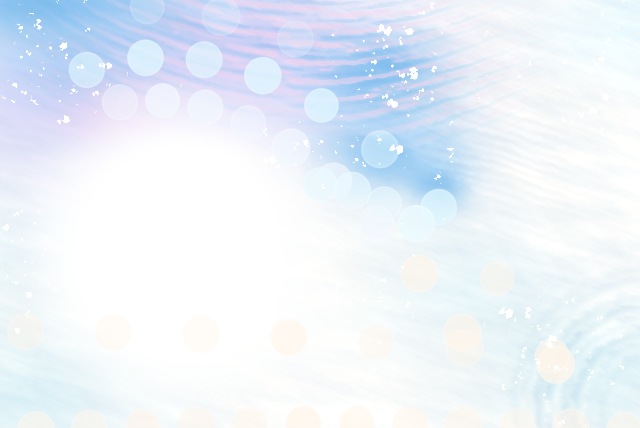
A Shadertoy shader for this background:

```glsl
#define PAPER vec3(0.982, 0.986, 0.984)
#define SKY vec3(0.44, 0.72, 0.93)
#define LILAC vec3(0.82, 0.82, 0.97)
#define ROSE vec3(0.99, 0.84, 0.93)
#define MINT vec3(0.83, 0.93, 0.96)
#define ICE vec3(0.88, 0.97, 1.0)
#define CREAM vec3(1.0, 0.96, 0.915)
#define SUN vec2(0.41, 0.42)
#define DISC_RADIUS 0.042
#define FLECK_CELLS 24.0

vec2 hash2(vec2 p) {
    p = vec2(dot(p, vec2(127.1, 311.7)), dot(p, vec2(269.5, 183.3)));
    return fract(sin(p) * 4375.85);
}

// Soft elliptical weight, one at the centre
float glow(vec2 p, vec2 centre, vec2 size) {
    vec2 d = (p - centre) / size;
    return exp(-dot(d, d));
}

// Layered sines for cloudy variation, about -1 to 1
float clouds(vec2 p) {
    float sum = 0.0, amp = 0.5;
    for (int i = 0; i < 6; i++) {
        sum += amp * sin(p.x + 1.7 * sin(p.y)) * cos(p.y - 0.6 * p.x);
        p = mat2(1.6, 1.2, -1.2, 1.6) * p + 2.3;
        amp *= 0.6;
    }
    return sum;
}

// Row of translucent discs along a parabola that bows down from its apex
void discRow(inout vec3 col, vec2 p, int count, vec2 spanX, vec2 apex, float bow, vec3 tint, float opacity) {
    float px = 1.0 / iResolution.y;
    for (int i = 0; i < count; i++) {
        vec2 rnd = hash2(vec2(float(i), apex.y * 10.0));
        float x = spanX.x + spanX.y * float(i);
        float dx = x - apex.x;
        vec2 centre = vec2(x, apex.y - bow * dx * dx);
        float d = length(p - centre) - DISC_RADIUS * (0.95 + 0.12 * rnd.x);
        float fill = smoothstep(px, -px, d);
        float rim = fill * smoothstep(-0.005, 0.0, d);
        vec3 warm = mix(tint, CREAM, smoothstep(0.46, 0.34, centre.y));
        col = mix(col, warm, fill * opacity * (0.5 + 0.5 * rnd.y));
        col = mix(col, vec3(1.0), rim * 0.35 * opacity);
    }
}

// Irregular chips scattered by cellular noise
float flecks(vec2 p, float cells, float density) {
    vec2 q = p * cells, cell = floor(q);
    float px = 0.8 * cells / iResolution.y, cover = 0.0;
    for (int y = -1; y <= 1; y++)
    for (int x = -1; x <= 1; x++) {
        vec2 id = cell + vec2(x, y);
        vec2 rnd = hash2(id), kind = hash2(id + 41.3);
        vec2 d = q - id - rnd;
        float a = kind.x * 6.283;
        d = mat2(cos(a), sin(a), -sin(a), cos(a)) * d;
        d.y += 0.4 * abs(d.x) + 0.05 * sin(d.x * 23.0 + a);
        float size = mix(0.1, 0.55, kind.y * kind.y);
        float shape = length(d * vec2(1.0, 2.0)) - size * (0.75 + 0.35 * sin(d.x * 13.0 + a));
        cover = max(cover, smoothstep(px, -px, shape) * step(hash2(id + 7.7).x, density));
    }
    return cover;
}

void mainImage(out vec4 fragColor, in vec2 fragCoord) {
    vec2 p = fragCoord / iResolution.y;
    float mist = clouds(p * vec2(6.0, 9.0));
    float wisps = clouds(vec2(p.x + 0.4 * p.y, p.y + 0.25 * p.x) * vec2(14.0, 42.0));
    vec2 w = p + 0.03 * mist + 0.01 * wisps;

    // Broad colour fields
    vec3 col = PAPER;
    col = mix(col, MINT, 0.75 * glow(w, vec2(1.38, 0.13), vec2(0.28, 0.16)));
    col = mix(col, MINT, 0.75 * glow(w, vec2(0.03, 0.08), vec2(0.3, 0.14)));
    col = mix(col, MINT, 0.5 * glow(w, vec2(1.08, 0.33), vec2(0.22, 0.13)));
    col = mix(col, MINT, 0.35 * glow(w, vec2(0.03, 0.42), vec2(0.14, 0.2)));
    col = mix(col, ICE, 0.6 * glow(w, vec2(1.48, 0.95), vec2(0.22, 0.13)));
    col = mix(col, LILAC, 0.75 * glow(w, vec2(0.1, 0.76), vec2(0.36, 0.17)));
    col = mix(col, LILAC, 0.95 * glow(w, vec2(0.55, 0.88), vec2(0.38, 0.22)));
    col = mix(col, SKY, 0.85 * glow(w, vec2(0.1, 1.0), vec2(0.32, 0.12)));
    col = mix(col, SKY, 0.35 * glow(w, vec2(0.22, 0.83), vec2(0.15, 0.08)));
    col = mix(col, SKY, 0.8 * glow(w, vec2(0.88, 0.83), vec2(0.13, 0.08)));
    col = mix(col, SKY, 0.75 * glow(w, vec2(0.91, 0.65), vec2(0.15, 0.1)));
    col = mix(col, SKY, 0.65 * glow(w, vec2(1.02, 0.56), vec2(0.06, 0.07)));
    col = mix(col, ROSE, 0.5 * glow(w, vec2(0.28, 0.75), vec2(0.13, 0.08)));

    // Curved, broken ribs of light across the top
    float bend = p.y - 0.5 * (p.x - 0.75) * (p.x - 0.75);
    float rib = sin(bend * 165.0 + 4.0 * mist + 7.0 * p.x) + 0.6 * sin(bend * 290.0 - 9.0 * p.x + 2.0 * wisps);
    float ribMask = max(glow(p, vec2(0.65, 0.91), vec2(0.36, 0.14)), glow(p, vec2(0.95, 0.8), vec2(0.2, 0.09)));
    ribMask *= 0.85 + 0.5 * mist;
    col = mix(col, ROSE, 0.85 * ribMask * smoothstep(0.0, 1.0, rib));
    col = mix(col, SKY, 0.4 * ribMask * smoothstep(0.2, 1.4, -rib));

    // Fine ripples on the right, arcs in the lower corner, wisps elsewhere
    float ripple = sin((p.y + 0.3 * p.x) * 300.0 + 5.0 * mist);
    col += 0.012 * ripple * glow(p, vec2(1.2, 0.62), vec2(0.18, 0.13));
    float ring = length(p - vec2(1.52, 0.05));
    float arcs = sin(ring * 95.0 + 3.0 * mist) + 0.6 * sin(ring * 210.0 + 3.0 * wisps);
    col += vec3(0.035, 0.02, 0.012) * arcs * exp(-pow((ring - 0.22) / 0.1, 2.0));
    col += vec3(0.04, 0.025, 0.012) * wisps + 0.015 * mist;

    // Burst of white light
    float burst = length((p - SUN) * vec2(1.0, 0.93)) + 0.025 * mist + 0.012 * wisps;
    col = mix(col, vec3(1.0), smoothstep(0.41, 0.2, burst));
    col = mix(col, vec3(1.0), 0.6 * glow(p, vec2(0.62, 0.24), vec2(0.3, 0.18)));

    // Bokeh rows
    discRow(col, p, 3, vec2(0.344, 0.173), vec2(0.3, 0.985), 0.5, ICE, 0.45);
    discRow(col, p, 9, vec2(0.203, 0.137), vec2(0.39, 0.867), 0.87, ICE, 0.8);
    discRow(col, p, 9, vec2(0.28, 0.1), vec2(0.35, 0.766), 1.02, vec3(0.95, 0.97, 1.0), 0.75);
    discRow(col, p, 4, vec2(0.748, 0.075), vec2(0.72, 0.57), 1.45, vec3(0.92, 0.98, 1.0), 0.9);
    discRow(col, p, 7, vec2(0.06, 0.205), vec2(0.1, 0.225), 0.04, CREAM, 0.65);
    discRow(col, p, 12, vec2(0.084, 0.125), vec2(0.8, 0.01), 0.03, CREAM, 0.75);

    // White chips gathered in loose clusters
    float density = 0.8 * glow(p, vec2(0.08, 0.88), vec2(0.15, 0.14))
        + 0.8 * glow(p, vec2(0.94, 0.82), vec2(0.12, 0.18))
        + 0.7 * glow(p, vec2(1.4, 0.83), vec2(0.13, 0.1))
        + 0.7 * glow(p, vec2(0.03, 0.4), vec2(0.08, 0.14))
        + 0.6 * glow(p, vec2(0.74, 0.66), vec2(0.11, 0.08))
        + 0.6 * glow(p, vec2(0.84, 0.3), vec2(0.1, 0.06))
        + 0.6 * glow(p, vec2(1.28, 0.16), vec2(0.15, 0.14));
    float chips = max(flecks(p, FLECK_CELLS, 0.55 * density), flecks(p + 3.0, FLECK_CELLS * 2.0, 0.6 * density));
    col = mix(col, vec3(1.0), 0.97 * chips);

    fragColor = vec4(clamp(col, 0.0, 1.0), 1.0);
}
```
